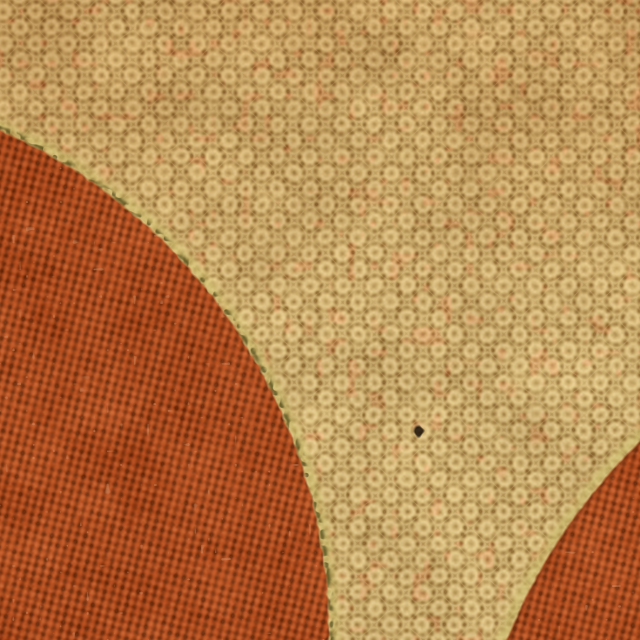
Give the GLSL for this texture, as a three.js fragment shader.

```glsl
// Two rust-red printed discs on a tan halftone rosette ground, with worn ink and specks.
varying vec2 vUv;

// Disc layout: centre x, centre y, radius
const vec3 LEFT_DISC = vec3(-0.354, 0.004, 0.868);
const vec3 RIGHT_DISC = vec3(1.633, -0.3405, 0.9075);
const float EDGE_SOFT = 0.0025;
const float EDGE_RAGGED = 0.0035;

// Print screens
const vec2 ROSETTE_ORIGIN = vec2(0.5347, 0.6042);
const float ROSETTE_STEP = 0.0252;
const float SCREEN_PITCH = 0.0127;
const float SCREEN_ANGLE = 0.25;

// Inks
const vec3 PAPER = vec3(0.84, 0.73, 0.48);
const vec3 CREAM = vec3(0.90, 0.80, 0.58);
const vec3 TAN_INK = vec3(0.58, 0.44, 0.22);
const vec3 HALO = vec3(0.80, 0.74, 0.43);
const vec3 OLIVE = vec3(0.33, 0.30, 0.11);
const vec3 RED = vec3(0.75, 0.33, 0.14);
const vec3 RED_SHADE = vec3(0.45, 0.19, 0.06);
const vec3 RED_LIGHT = vec3(0.79, 0.42, 0.22);

const vec3 SPECK = vec3(0.654, 0.3255, 0.0065);
const vec3 SPECK_INK = vec3(0.20, 0.15, 0.09);

float hash(vec2 p) {
  p = fract(p * vec2(0.1031, 0.1137));
  p += dot(p, p.yx + 33.33);
  return fract((p.x + p.y) * p.x * 37.0);
}

float noise(vec2 p) {
  vec2 i = floor(p), f = fract(p);
  f = f * f * (3.0 - 2.0 * f);
  return mix(mix(hash(i), hash(i + vec2(1.0, 0.0)), f.x),
             mix(hash(i + vec2(0.0, 1.0)), hash(i + vec2(1.0)), f.x), f.y);
}

float fbm(vec2 p) {
  float sum = 0.0, amp = 0.5;
  for (int i = 0; i < 4; i++) {
    sum += amp * noise(p);
    p = p * 2.03 + 17.0;
    amp *= 0.5;
  }
  return sum;
}

float bump(float x, float centre, float width) {
  float t = (x - centre) / width;
  return exp(-t * t);
}

vec2 rotate(vec2 p, float a) {
  return vec2(cos(a) * p.x - sin(a) * p.y, sin(a) * p.x + cos(a) * p.y);
}

float disc(vec2 p, vec3 d) {
  return length(p - d.xy) - d.z;
}

// Staggered rings with brown hearts and short flecks between them
vec3 rosettes(vec2 p) {
  vec2 wobble = vec2(noise(p * 45.0), noise(p * 45.0 + 31.0)) - 0.5;
  vec2 q = (p + wobble * 0.004 - ROSETTE_ORIGIN) / ROSETTE_STEP;
  vec2 cell = 0.5 * vec2(q.x + q.y, q.x - q.y);
  cell -= floor(cell + 0.5);
  vec2 d = vec2(cell.x + cell.y, cell.x - cell.y);
  float r = length(d), a = atan(d.y, d.x + 1e-5);
  float spokes = 0.5 + 0.5 * cos(8.0 * a);
  float ink = 0.60 * bump(r, 0.0, 0.17)
            + bump(r, 0.63, 0.15) * (0.30 + 0.65 * spokes * (0.6 + 0.4 * abs(cos(a))))
            + 0.45 * bump(r, 1.0, 0.13);
  float light = bump(r, 0.35, 0.12) + 0.6 * bump(r, 0.84, 0.09);
  ink *= 0.55 + 0.8 * noise(p * 85.0);
  vec3 col = mix(PAPER, CREAM, 0.55 * light);
  return mix(col, TAN_INK, clamp(ink, 0.0, 1.0));
}

vec3 tanGround(vec2 p) {
  vec3 col = rosettes(p);
  float warm = smoothstep(0.35, 1.0, p.y) * (0.5 + fbm(p * 5.0));
  col *= mix(vec3(1.0), vec3(0.97, 0.92, 0.88), warm);
  col += (fbm(p * 12.0 + 5.0) - 0.47) * vec3(0.11, 0.12, 0.10);
  float blush = smoothstep(0.66, 0.92, noise(p * 60.0 + 9.0));
  return col + blush * vec3(0.02, -0.05, -0.03);
}

// Tilted square screen with darker gaps
vec3 redInk(vec2 p) {
  vec2 q = rotate(p, SCREEN_ANGLE) / SCREEN_PITCH;
  vec2 wave = 0.5 + 0.5 * cos(6.2832 * q);
  float shade = 0.55 * wave.x + 0.2 * wave.y + 0.35 * wave.x * wave.y;
  shade *= 0.6 + 0.6 * noise(p * 110.0);
  vec3 col = mix(RED, RED_SHADE, clamp(shade, 0.0, 1.0));
  float glint = (1.0 - wave.x) * (1.0 - wave.y) * noise(p * 70.0 + 3.0);
  col = mix(col, RED_LIGHT, 0.7 * glint);
  col += (fbm(p * 14.0) - 0.47) * vec3(0.10, 0.09, 0.07);
  float fleck = smoothstep(0.90, 0.99, noise(p * 95.0 + 40.0));
  return mix(col, vec3(0.82, 0.53, 0.36), 0.55 * fleck);
}

void main() {
  vec2 p = vUv;
  float left = disc(p, LEFT_DISC), right = disc(p, RIGHT_DISC);
  float ragged = (noise(p * 110.0) - 0.5) * EDGE_RAGGED;
  float edge = min(left + ragged, right + 0.5 * ragged);

  // Ground, pale rim and specks of olive along the left disc
  vec3 col = tanGround(p);
  col = mix(col, HALO, 0.6 * bump(edge, 0.008, 0.010));
  float dots = smoothstep(0.40, 0.75, noise(rotate(p, SCREEN_ANGLE) * 125.0));
  col = mix(col, OLIVE, 0.75 * dots * bump(left, 0.004, 0.0045));

  // Discs, with a thin dark seam on the right one
  vec3 red = redInk(p);
  red = mix(red, RED_SHADE, 0.45 * bump(right, -0.002, 0.004));
  col = mix(red, col, smoothstep(-EDGE_SOFT, EDGE_SOFT, edge));

  // Single dark speck and fine grain
  float speck = length((p - SPECK.xy) * vec2(1.1, 0.9)) + 2.0 * ragged;
  col = mix(SPECK_INK, col, smoothstep(SPECK.z * 0.5, SPECK.z * 1.4, speck));
  col += (noise(p * 250.0) - 0.5) * 0.05;
  gl_FragColor = vec4(clamp(col, 0.0, 1.0), 1.0);
}
```
